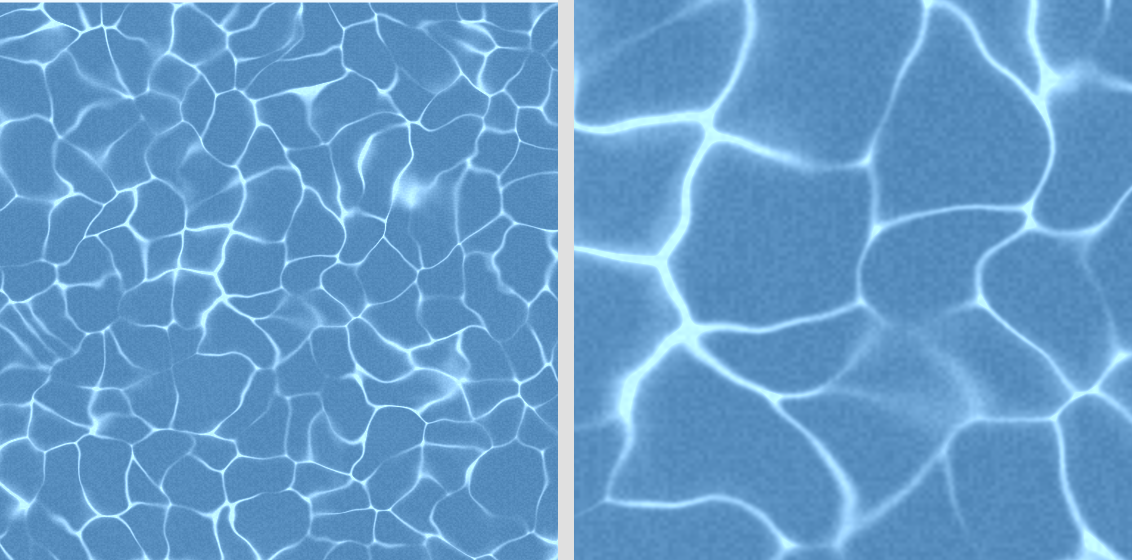
Left: the whole. Right: its middle third, enlarged.
A Shadertoy shader for this texture:

```glsl
// Sunlit pool water: a net of pale caustic lines over calm blue.
// A warped Voronoi mesh gives the lines; noise varies their strength and
// width, knots glow where three cells meet, and fine grain covers all.

#define CELLS 12.0          // cells along the canvas height
#define JITTER 0.96         // irregularity of the cell sites
#define WARP 0.36           // bending of the lines
#define SWELL 0.9           // broad change of cell size
#define LINE_WIDTH 0.060    // core width, in cells
#define HALO_WIDTH 0.26     // reach of the soft bands, in cells
#define HALO_GAIN 0.48      // brightness of the soft bands
#define KNOT_WIDTH 0.13     // reach of the knots, in cells
#define KNOT_GAIN 0.55      // brightness of the knots
#define GRAIN 0.060         // contrast of the fine grain
#define WATER vec3(0.332, 0.545, 0.736)
#define LIGHT vec3(0.38, 0.38, 0.36)

float hash(vec2 p) {
    return fract(sin(dot(p, vec2(127.1, 311.7))) * 43758.5453);
}

vec2 hash2(vec2 p) {
    return vec2(hash(p), hash(p + 57.3));
}

// Smooth value noise in 0..1
float noise(vec2 p) {
    vec2 cell = floor(p);
    vec2 f = fract(p);
    f = f * f * (3.0 - 2.0 * f);
    float low = mix(hash(cell), hash(cell + vec2(1, 0)), f.x);
    float high = mix(hash(cell + vec2(0, 1)), hash(cell + vec2(1, 1)), f.x);
    return mix(low, high, f.y);
}

// Centred noise vector
vec2 drift(vec2 p) {
    return vec2(noise(p), noise(p + 17.4)) - 0.5;
}

// Gaussian falloff
float bell(float d, float width) {
    return exp(-d * d / (width * width));
}

// Distance from p to the jittered site of a cell
float siteDistance(vec2 p, vec2 cell) {
    return length(cell + 0.5 + JITTER * (hash2(cell) - 0.5) - p);
}

// x: glow summed over nearby edges, y: gap to the second site, z: to the third
vec3 causticNet(vec2 p, float width) {
    vec2 home = floor(p);
    vec3 near = vec3(9.0); // three smallest distances in order
    for (int y = -2; y <= 2; y++) {
        for (int x = -2; x <= 2; x++) {
            float d = siteDistance(p, home + vec2(x, y));
            near.z = min(near.z, max(near.y, d));
            near.y = min(near.y, max(near.x, d));
            near.x = min(near.x, d);
        }
    }
    float glow = -1.0; // cancels the nearest site itself
    for (int y = -2; y <= 2; y++) {
        for (int x = -2; x <= 2; x++) {
            glow += bell(siteDistance(p, home + vec2(x, y)) - near.x, width);
        }
    }
    return vec3(glow, near.yz - near.x);
}

void mainImage(out vec4 fragColor, in vec2 fragCoord) {
    vec2 uv = fragCoord / iResolution.y;
    vec2 p = uv * CELLS;

    // Bend the mesh, with broad swells and small ripples
    vec2 q = p + SWELL * drift(p * 0.45 + 61.5);
    q += 2.0 * WARP * drift(p * 1.15) + 0.35 * WARP * drift(p * 3.1 + 5.1);

    // Lines fade, swell and blur from place to place
    float region = smoothstep(0.1, 0.9, noise(p * 0.5 + 23.9));
    float strength = 0.08 + 0.92 * smoothstep(0.08, 0.85, noise(p * 1.6 + 43.7));
    strength *= mix(0.72, 1.30, region);
    float blur = smoothstep(0.5, 0.9, noise(p * 0.9 + 71.2));
    vec3 net = causticNet(q, LINE_WIDTH * (1.0 + 0.7 * blur));
    float lines = net.x * strength * (1.0 - 0.25 * blur);

    // Soft bands beside some lines, bright knots where lines meet
    float patches = smoothstep(0.45, 0.9, noise(p * 1.2 + 90.6));
    float halo = HALO_GAIN * patches * (0.4 + region) * bell(net.y, HALO_WIDTH);
    float spark = smoothstep(0.3, 0.9, noise(p * 1.4 + 8.3));
    float knot = KNOT_GAIN * spark * bell(net.z, KNOT_WIDTH);

    // Faint mottling and fine grain
    float mottle = 0.05 * region * noise(p * 1.3 + 12.5);
    float grain = GRAIN * (noise(uv * 380.0) - 0.5);

    // Pale rim along the top
    float rim = smoothstep(0.9945, 0.9965, uv.y);

    float light = min(lines + halo + knot + mottle, 1.15);
    vec3 color = WATER + LIGHT * light + grain;
    color = mix(color, vec3(0.95, 0.98, 1.0), rim);
    fragColor = vec4(clamp(color, 0.0, 1.0), 1.0);
}
```
